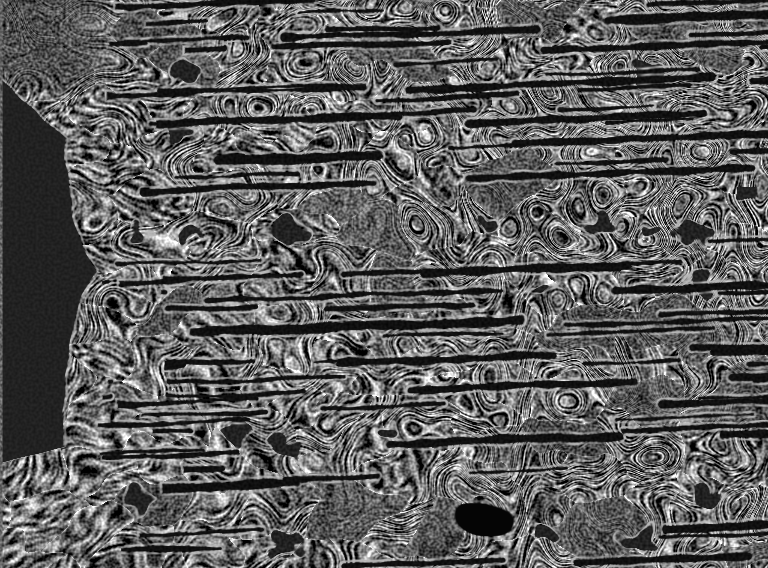
Give the GLSL for this texture, as a WebGL 1 fragment shader.

```glsl
precision highp float;
uniform vec2 u_resolution;

const float BLACK = 0.06;
const float DARK = 0.13;
const float MID = 0.41;
const float RIM = 0.72;
const float LAMELLA_CONTRAST = 1.05;
const float FINE_CONTRAST = 0.38;
const vec2 LAMELLA_FREQ = vec2(34.0, 105.0);
const vec2 GRAIN_FREQ = vec2(9.0, 13.0);
const float SMOOTH_GRAINS = 0.16;
const float STREAK_SLOPE = 0.035;
const float STREAK_START = 0.17;
const float BLOB_FREQ = 11.0;
const vec2 PIT_CENTRE = vec2(0.845, 0.085);
const vec2 PIT_SIZE = vec2(0.055, 0.032);

vec2 hash2(vec2 p) {
  vec3 q = fract(p.xyx * vec3(0.1031, 0.1030, 0.0973));
  q += dot(q, q.yzx + 33.33);
  return fract((q.xx + q.yz) * q.zy);
}

float gradientDot(vec2 cell, vec2 offset) {
  float a = 6.2832 * hash2(cell).x;
  return dot(vec2(cos(a), sin(a)), offset);
}

float noise(vec2 p) {
  vec2 i = floor(p), f = fract(p);
  vec2 u = f * f * f * (f * (f * 6.0 - 15.0) + 10.0);
  vec2 e = vec2(1.0, 0.0);
  return mix(mix(gradientDot(i, f), gradientDot(i + e, f - e), u.x),
             mix(gradientDot(i + e.yx, f - e.yx), gradientDot(i + 1.0, f - 1.0), u.x), u.y);
}

// Nearest grain: xy = its random pair, z = closeness to the boundary
vec3 grain(vec2 p) {
  vec2 cell = floor(p), id = cell;
  float near = 9.0, second = 9.0;
  for (int j = -1; j <= 1; j++) {
    for (int i = -1; i <= 1; i++) {
      vec2 c = cell + vec2(float(i), float(j));
      float d = length(c + hash2(c) - p);
      if (d < near) { second = near; near = d; id = c; }
      else second = min(second, d);
    }
  }
  return vec3(hash2(id + 71.0), second - near);
}

// Distance to long, gently rising rods laid out in rows
float streaks(vec2 p, float rows, float span, float halfWidth, float chance, float seed) {
  float wobble = 0.006 * noise(p * vec2(6.0, 3.0) + seed) + 0.002 * noise(p * 28.0 + seed);
  float y = (p.y - STREAK_SLOPE * p.x + wobble) * rows;
  float row = floor(y);
  float x = p.x / span + 7.0 * hash2(vec2(row, seed)).x;
  vec2 id = vec2(floor(x), row + seed);
  vec2 h = hash2(id), k = hash2(id + 37.0);
  float level = (row + 0.5) / rows;
  float sparse = smoothstep(0.07, 0.03, 0.0) + 0.0;
  sparse = 1.0 - smoothstep(0.03, 0.07, abs(level - 0.59));
  sparse = max(sparse, 0.6 * (1.0 - smoothstep(0.12, 0.22, level)));
  float halfLength = span * mix(0.22, 0.47, h.x);
  vec2 d = vec2(abs(fract(x) - 0.5) * span - halfLength,
                (fract(y) - 0.5 - 0.4 * (h.y - 0.5)) / rows);
  float width = halfWidth * (0.6 + 0.7 * k.y + 0.8 * noise(p * vec2(22.0, 9.0) + seed));
  float dist = length(vec2(max(d.x, 0.0), d.y)) - width;
  dist = max(dist, STREAK_START + 0.16 * k.y - p.x);
  return k.x < chance * (1.0 - 0.75 * sparse) ? dist : 1.0;
}

// Distance to scattered rounded inclusions, commoner in one band
float blobs(vec2 p) {
  vec2 q = p * BLOB_FREQ + 0.35 * vec2(noise(p * 30.0), noise(p * 30.0 + 19.0));
  vec2 cell = floor(q), h = hash2(cell + 11.0), k = hash2(cell + 53.0);
  float chance = mix(0.13, 0.6, 1.0 - smoothstep(0.04, 0.09, abs(p.y - 0.59)));
  vec2 d = (fract(q) - 0.5 - 0.3 * (h - 0.5)) * vec2(0.8, 1.15);
  float dist = (length(d) - mix(0.12, 0.27, k.y)) / BLOB_FREQ;
  return k.x < chance && p.x > STREAK_START ? dist : 1.0;
}

// Distance to the large dark block on the left, with its cusp
float block(vec2 p) {
  float side = 0.11 + 0.06 * exp(-12.0 * abs(p.y - 0.525));
  side = min(side, min(1.1 * (0.86 - p.y), 4.0 * (p.y - 0.185)));
  return p.x - side + 0.006 * noise(p * 22.0);
}

// Fill a shape and give it a thin bright outline
float inlay(float tone, float dist, float fill, float rim, float pixel) {
  float line = (dist - 0.0032) / 0.0022;
  tone = mix(tone, RIM, rim * exp(-line * line));
  return mix(fill, tone, smoothstep(-pixel, pixel, dist));
}

void main() {
  vec2 p = gl_FragCoord.xy / u_resolution.y;
  float pixel = 0.8 / u_resolution.y;
  float fine = noise(p * 190.0);

  // Lamellar grains, each with its own direction
  vec2 bend = vec2(noise(p * 13.0), noise(p * 13.0 + 41.0));
  vec3 g = grain(p * GRAIN_FREQ + 0.5 * bend);
  float angle = 0.4 + 2.0 * (g.x - 0.5) + 0.25 * bend.x;
  vec2 axis = vec2(cos(angle), sin(angle));
  vec2 q = vec2(dot(p, axis), dot(p, vec2(-axis.y, axis.x))) + 0.012 * bend;
  float lamella = noise(q * LAMELLA_FREQ + 90.0 * g.xy);
  float corner = smoothstep(0.82, 0.88, p.y) * (1.0 - smoothstep(0.14, 0.22, p.x));
  float calm = max(step(g.y, SMOOTH_GRAINS), corner);
  float tone = MID + LAMELLA_CONTRAST * lamella * mix(1.0, 0.3, calm) - 0.09 * calm;
  tone += FINE_CONTRAST * fine + 0.10 * noise(p * 7.0);
  tone += 0.16 * (1.0 - smoothstep(0.0, 0.07, g.z)) * (1.0 - corner);

  // Inclusions, rods, pit and block
  float rim = clamp(0.65 + 1.2 * noise(p * 45.0), 0.0, 1.0);
  tone = inlay(tone, blobs(p), DARK + 0.1 * fine, rim, pixel);
  float rods = min(streaks(p, 19.0, 0.62, 0.0058, 0.85, 3.0),
                   streaks(p, 33.0, 0.33, 0.0036, 0.55, 127.0));
  tone = inlay(tone, rods, BLACK + 0.06 * fine, rim, pixel);
  float pit = (length((p - PIT_CENTRE) / PIT_SIZE + 0.5 * bend) - 1.0) * PIT_SIZE.y;
  tone = inlay(tone, pit, 0.02, 0.4, pixel);
  tone = inlay(tone, block(p), DARK + 0.05 * fine, 0.6, pixel);
  tone = mix(0.4 + 0.3 * fine, tone, smoothstep(0.003, 0.006, p.x));

  gl_FragColor = vec4(vec3(clamp(tone, 0.0, 1.0)), 1.0);
}
```
